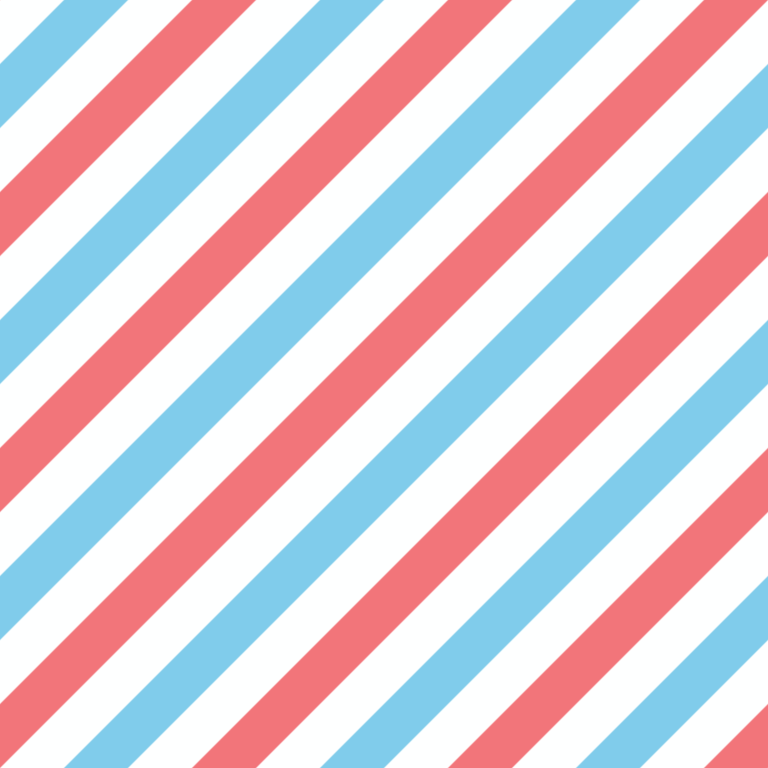
A three.js fragment shader for this pattern:

```glsl
// Diagonal candy stripes: blue and red bands alternate on white, rising to the right.
// A 45 degree phase repeats a whole number of times across and up, so the tile wraps;
// each band is a smoothed distance to its centre line within one repeat.

varying vec2 vUv;

const float REPEATS = 3.0;         // blue and red pairs across and up
const float BAND_WIDTH = 0.25;     // share of one repeat
const float BLUE_CENTRE = 0.375;   // position within one repeat
const float RED_CENTRE = 0.875;
const float EDGE_SOFTNESS = 0.004; // blend width along x, in canvas units

const vec3 WHITE = vec3(0.995, 1.0, 1.0);
const vec3 BLUE = vec3(0.50, 0.80, 0.92);
const vec3 RED = vec3(0.95, 0.46, 0.48);

// Coverage of a band, measured by the wrapped distance to its centre
float band(float phase, float centre) {
  float fromCentre = abs(fract(phase - centre + 0.5) - 0.5);
  float fromEdge = (fromCentre - 0.5 * BAND_WIDTH) / REPEATS;
  return 1.0 - smoothstep(-0.5 * EDGE_SOFTNESS, 0.5 * EDGE_SOFTNESS, fromEdge);
}

void main() {
  // Phase is constant along the rising diagonal
  float phase = REPEATS * (vUv.x - vUv.y);

  vec3 colour = mix(WHITE, BLUE, band(phase, BLUE_CENTRE));
  colour = mix(colour, RED, band(phase, RED_CENTRE));

  gl_FragColor = vec4(colour, 1.0);
}
```
